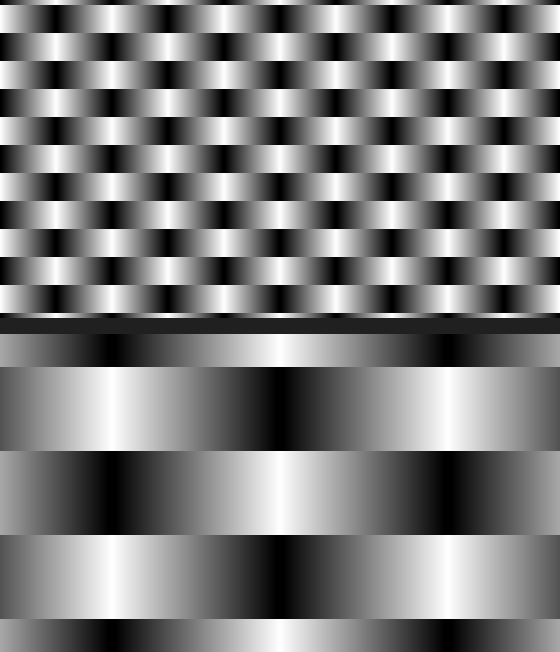
Top: the whole. Bottom: its middle third, enlarged.
Reproduce this pattern procedurally as a WebGL 2 fragment shader.

```glsl
#version 300 es
precision highp float;

uniform vec2 u_resolution;
out vec4 fragColor;

// Linear ramp with a short flat black foot
float ramp(float t) {
    return clamp((t - 0.02) / 0.98, 0.0, 1.0);
}

void main() {
    // Canvas widths, with the vertical origin at mid height
    vec2 p = (gl_FragCoord.xy - vec2(0.0, 0.5 * u_resolution.y)) / u_resolution.x;

    // Five black-white-black repeats across
    float fold = abs(2.0 * fract(p.x * 5.0) - 1.0);
    float evenShade = ramp(1.0 - fold);
    float oddShade = ramp(fold);

    // Rows one twentieth of the width high, every other one shifted by half a repeat
    float row = p.y * 20.0;
    float rowEdge = 0.5 - abs(mod(row + 1.0, 2.0) - 1.0);
    float pixel = 20.0 / u_resolution.x;
    float evenRow = clamp(rowEdge / pixel + 0.5, 0.0, 1.0);

    fragColor = vec4(vec3(mix(oddShade, evenShade, evenRow)), 1.0);
}
```
